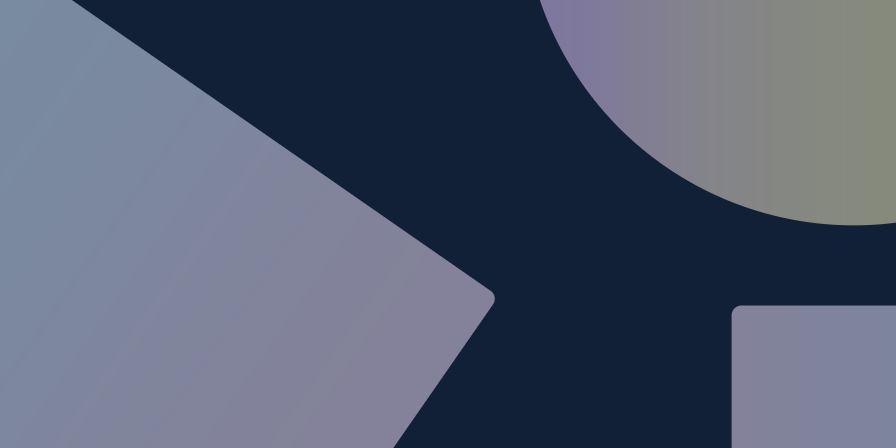
Write a Shadertoy shader that draws this background.

```glsl
float roundedBox(vec2 p, vec2 halfSize, float radius) {
    vec2 d = abs(p) - halfSize + radius;
    return length(max(d, 0.0)) + min(max(d.x, d.y), 0.0) - radius;
}

// Antialiased coverage of a signed distance
float coverage(float dist) {
    return clamp(0.5 - dist * iResolution.y, 0.0, 1.0);
}

void mainImage(out vec4 fragColor, in vec2 fragCoord) {
    vec2 p = fragCoord / iResolution.y;
    vec3 color = vec3(0.067, 0.127, 0.213);

    // Large tilted card, shaded along its own axis
    vec2 axis = vec2(cos(0.607), -sin(0.607));
    vec2 fromCorner = p - vec2(1.113, 0.3385);
    vec2 local = vec2(dot(fromCorner, axis), dot(fromCorner, vec2(-axis.y, axis.x)));
    vec3 cardColor = mix(vec3(0.470, 0.545, 0.630), vec3(0.515, 0.510, 0.603),
                         smoothstep(-1.4, 0.0, local.x));
    color = mix(color, cardColor, coverage(roundedBox(local + 1.0, vec2(1.0), 0.022)));

    // Upper right disc, violet to olive
    vec3 discColor = mix(vec3(0.492, 0.470, 0.620), vec3(0.517, 0.518, 0.535),
                         smoothstep(1.20, 1.66, p.x));
    discColor = mix(discColor, vec3(0.526, 0.543, 0.490), smoothstep(1.52, 2.0, p.x));
    color = mix(color, discColor, coverage(length(p - vec2(1.906, 1.237)) - 0.740));

    // Lower right card, shaded horizontally
    vec3 smallColor = mix(vec3(0.515, 0.510, 0.603), vec3(0.490, 0.518, 0.620),
                          clamp((p.x - 1.633) / 0.367, 0.0, 1.0));
    float smallCard = roundedBox(p - vec2(2.033, -0.082), vec2(0.4), 0.022);
    color = mix(color, smallColor, coverage(smallCard));

    fragColor = vec4(color, 1.0);
}
```
